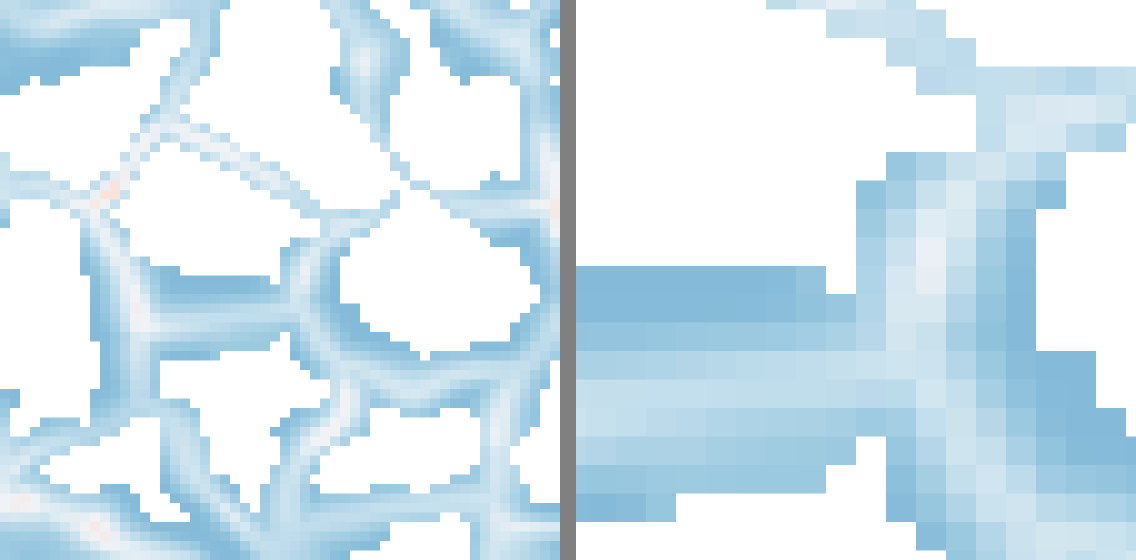
Left: the whole. Right: its middle third, enlarged.
Give the GLSL for this pattern, as a WebGL 1 fragment shader.

```glsl
precision highp float;

uniform vec2 u_resolution;

vec2 hash2(vec2 p) {
  vec3 h = fract(p.xyx * vec3(0.1031, 0.1030, 0.0973));
  h += dot(h, h.yzx + 33.33);
  return fract((h.xx + h.yz) * h.zy);
}

float noise(vec2 p) {
  vec2 i = floor(p), f = fract(p);
  f = f * f * (3.0 - 2.0 * f);
  float low = mix(hash2(i).x, hash2(i + vec2(1.0, 0.0)).x, f.x);
  float high = mix(hash2(i + vec2(0.0, 1.0)).x, hash2(i + 1.0).x, f.x);
  return mix(low, high, f.y);
}

// Distance to the nearest border between Voronoi cells
float edgeDistance(vec2 p) {
  vec2 home = floor(p), f = fract(p);
  vec2 nearCell = vec2(0.0), nearest = vec2(0.0);
  float best = 9.0;
  for (int y = -1; y <= 1; y++) {
    for (int x = -1; x <= 1; x++) {
      vec2 cell = vec2(float(x), float(y));
      vec2 site = cell + 0.1 + 0.8 * hash2(home + cell) - f;
      float d = dot(site, site);
      if (d < best) {
        best = d;
        nearest = site;
        nearCell = cell;
      }
    }
  }
  float edge = 9.0;
  for (int y = -2; y <= 2; y++) {
    for (int x = -2; x <= 2; x++) {
      vec2 cell = nearCell + vec2(float(x), float(y));
      vec2 site = cell + 0.1 + 0.8 * hash2(home + cell) - f;
      vec2 gap = site - nearest;
      if (dot(gap, gap) > 0.0001) {
        edge = min(edge, dot(0.5 * (site + nearest), normalize(gap)));
      }
    }
  }
  return edge;
}

// Blue through pale blue to a faint pink at the peaks
vec3 densityRamp(float t) {
  vec3 c = mix(vec3(0.52, 0.73, 0.85), vec3(0.61, 0.79, 0.88), smoothstep(0.0, 0.25, t));
  c = mix(c, vec3(0.71, 0.84, 0.91), clamp((t - 0.25) * 4.0, 0.0, 1.0));
  c = mix(c, vec3(0.80, 0.89, 0.935), clamp((t - 0.5) * 4.0, 0.0, 1.0));
  c = mix(c, vec3(0.94, 0.95, 0.965), clamp((t - 0.75) * 4.0, 0.0, 1.0));
  return mix(c, vec3(0.98, 0.89, 0.86), smoothstep(1.06, 1.2, t));
}

vec3 densityMap(vec2 uv) {
  // Coarse raster of bins
  vec2 bins = vec2(56.0, 59.0);
  vec2 p = (floor(uv * bins) + 0.5) / bins * 3.0 + vec2(7.0, 4.0);

  // Winding filaments
  vec2 warp = vec2(noise(p * 2.5 + 17.0), noise(p * 2.5 + 41.0)) - 0.5;
  float d = edgeDistance(p + 0.28 * warp);
  float strength = 0.4 + 0.65 * noise(p * 1.7 + 63.0);
  float bead = smoothstep(0.4, 0.95, noise(p * 4.5 + 29.0));
  float ridge = exp(-d * d / 0.0121);
  float tone = ridge * (strength + 0.3 * bead) + 0.2 * bead * (1.0 - ridge);

  // Ragged extent of the occupied bins
  float reach = 0.09 + 0.1 * strength;
  reach += 0.42 * (noise(p * 1.5 + 5.0) - 0.5) + 0.2 * (noise(p * 5.5 + 88.0) - 0.5);
  float occupied = max(step(d, reach), step(0.55, tone));
  return mix(vec3(1.0), densityRamp(tone), occupied);
}

void main() {
  // Four samples per pixel smooth the bin edges
  vec3 sum = vec3(0.0);
  for (int y = 0; y < 2; y++) {
    for (int x = 0; x < 2; x++) {
      vec2 offset = 0.5 * vec2(float(x), float(y)) - 0.25;
      sum += densityMap((gl_FragCoord.xy + offset) / u_resolution);
    }
  }
  gl_FragColor = vec4(sum / 4.0, 1.0);
}
```
